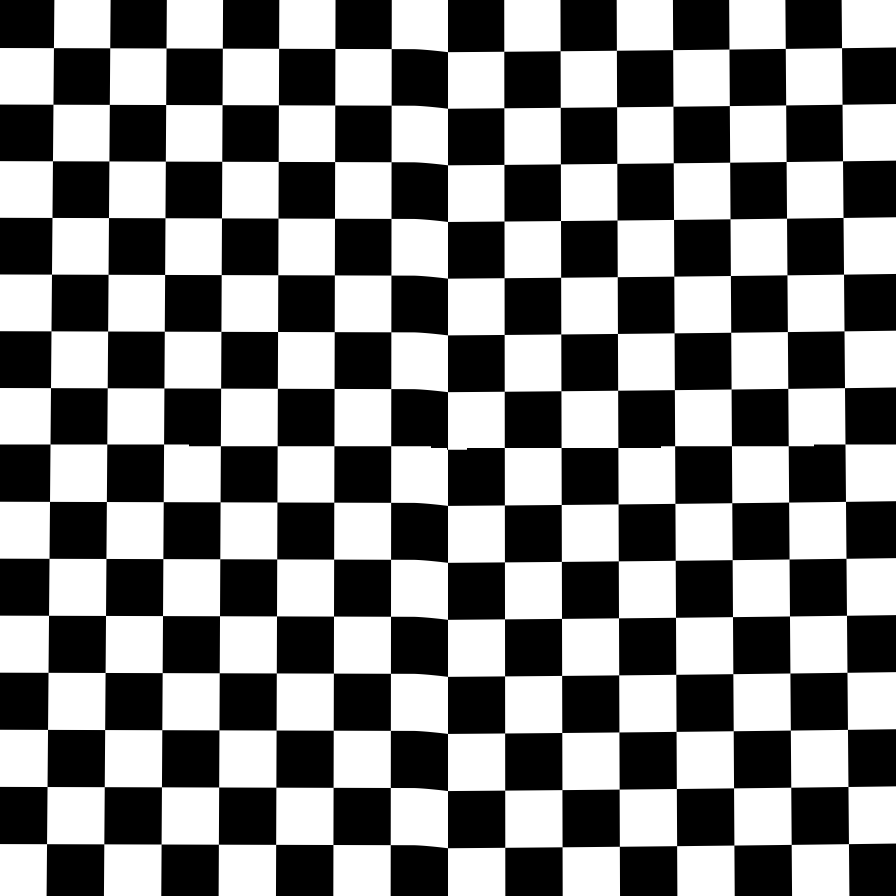
A Shadertoy shader for this pattern:

```glsl
// A black and white checkerboard of about sixteen by sixteen squares, slightly
// warped: columns fan out downwards and rows bend to a crease at mid-width.
// Cell coordinates come from the warp; square waves in x and y are multiplied.

const float CREASE_X = 0.5;
const float SNAP_STEPS = 512.0;

// Height of the central row line, measured downwards from the top.
float centreLine(float x) {
    float right = x - CREASE_X;
    float fall = 0.50114 - 0.00746 * right - 0.0061 * right * right;
    float ramp = clamp((x - 0.462) / 0.038, 0.0, 1.0);
    float rise = 0.49648 + 0.0028 * x + 0.00326 * pow(ramp, 1.4);
    return x < CREASE_X ? rise : fall;
}

float snapTo(float value, float steps) {
    return floor(value * steps + 0.5) / steps;
}

// Column width grows gently towards the bottom.
float columnWidth(float y) {
    return mix(0.06276, 0.0640, y);
}

// Row coordinate, with rows slightly taller towards the bottom.
float rowCoord(float y, float centre, float height) {
    float row = (y - centre) / height;
    return row - 0.00043 * row * row;
}

// Square wave of +1 and -1, changing sign at integers over one pixel.
float squareWave(float t, float pixel) {
    float parity = 1.0 - 2.0 * mod(floor(t), 2.0);
    float edgeDistance = 0.5 - abs(fract(t) - 0.5);
    return parity * clamp(2.0 * edgeDistance / pixel, 0.0, 1.0);
}

void mainImage(out vec4 fragColor, in vec2 fragCoord) {
    vec2 p = fragCoord / iResolution.xy;
    p.y = 1.0 - p.y;
    vec2 pixel = 1.0 / iResolution.xy;

    // Warped cell coordinates
    vec2 cellSize = vec2(columnWidth(p.y), 0.06346);
    float centre = centreLine(p.x);
    float column = (p.x - CREASE_X) / cellSize.x;
    float row = rowCoord(p.y, centre, cellSize.y);

    // The central row line runs in small steps
    if (abs(row) < 0.5) {
        row = rowCoord(p.y, snapTo(centre, SNAP_STEPS), cellSize.y);
    }

    // Matching signs are black, opposite signs white
    vec2 cellPixel = pixel / cellSize;
    float checker = squareWave(column, cellPixel.x) * squareWave(row, cellPixel.y);
    fragColor = vec4(vec3(0.5 - 0.5 * checker), 1.0);
}
```
